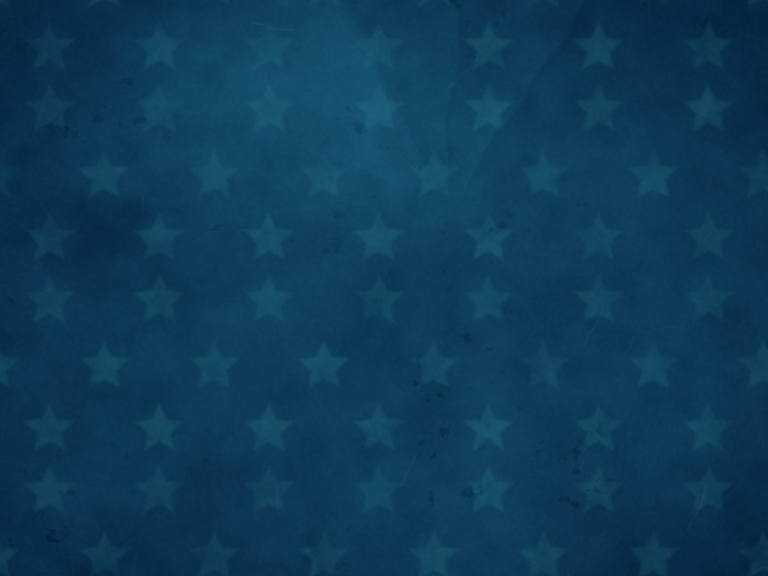
Reproduce this pattern procedurally as a Shadertoy shader.

```glsl
// Faint teal stars on worn navy paper. Three staggered rows repeat downwards
// as distance-function stars; value noise, radial folds, spots, scratches and
// a vignette age the surface. Lengths are fractions of the canvas height.

#define COLUMN_STEP 0.1906
#define BLOCK_STEP  0.331
#define FIRST_STAR  vec2(0.086, 0.9167)
#define STAR_RADIUS 0.044
#define STAR_INNER  0.50
#define STAR_SOFT   0.0045
#define STAR_TINT   vec3(0.030, 0.062, 0.045)
#define DARK_BLUE   vec3(0.032, 0.180, 0.295)
#define LIGHT_BLUE  vec3(0.085, 0.318, 0.435)
#define FOLD_CENTER vec2(0.79, 0.63)
#define SCRATCHES   26

float hash(vec2 p) {
    vec3 q = fract(p.xyx * 0.1031);
    q += dot(q, q.yzx + 33.33);
    return fract((q.x + q.y) * q.z);
}

float noise(vec2 p) {
    vec2 i = floor(p), f = fract(p);
    f = f * f * (3.0 - 2.0 * f);
    return mix(mix(hash(i), hash(i + vec2(1, 0)), f.x),
               mix(hash(i + vec2(0, 1)), hash(i + 1.0), f.x), f.y);
}

float fbm(vec2 p) {
    float sum = 0.0, amp = 0.5;
    for (int i = 0; i < 5; i++) {
        sum += amp * noise(p);
        p = mat2(1.6, 1.2, -1.2, 1.6) * p + 17.3;
        amp *= 0.5;
    }
    return sum;
}

// Signed distance to an upright five-pointed star
float starDistance(vec2 p, float radius, float inner) {
    const vec2 k = vec2(0.80902, -0.58779);
    p.x = abs(p.x);
    p -= 2.0 * max(dot(k, p), 0.0) * k;
    p -= 2.0 * max(dot(vec2(-k.x, k.y), p), 0.0) * vec2(-k.x, k.y);
    p.x = abs(p.x);
    p.y -= radius;
    vec2 edge = inner * vec2(-k.y, k.x) - vec2(0, 1);
    float h = clamp(dot(p, edge) / dot(edge, edge), 0.0, radius);
    return length(p - edge * h) * sign(p.y * edge.x - p.x * edge.y);
}

// Two aligned rows, then one shifted by half a column
float starField(vec2 p) {
    vec2 cellSize = vec2(COLUMN_STEP, BLOCK_STEP);
    float mask = 0.0;
    for (int row = 0; row < 3; row++) {
        vec2 start = FIRST_STAR - vec2(0, 0.1076 * float(row));
        if (row == 2) start += vec2(0.5 * COLUMN_STEP, -0.007);
        vec2 cell = floor((p - start) / cellSize + 0.5);
        float d = starDistance(p - start - cell * cellSize, STAR_RADIUS, STAR_INNER);
        float strength = mix(0.72, 1.05, hash(cell + 31.0 * float(row + 1)));
        mask = max(mask, strength * smoothstep(STAR_SOFT, -STAR_SOFT, d));
    }
    return mask;
}

// Paper is lit before the fold angle and shaded after it
float fold(float angle, float at) {
    float a = angle - at;
    return mix(0.6, -1.0, smoothstep(-0.02, 0.02, a)) * exp(-7.0 * abs(a));
}

float blob(vec2 p, vec2 center, vec2 size) {
    vec2 d = (p - center) / size;
    return exp(-dot(d, d));
}

float scratches(vec2 p) {
    float mask = 0.0;
    for (int i = 0; i < SCRATCHES; i++) {
        float id = float(i) + 1.0;
        vec2 center = vec2(1.333 * hash(vec2(id, 3.0)), hash(vec2(id, 8.0)));
        float angle = 6.2832 * hash(vec2(id, 14.0));
        float halfLength = mix(0.006, 0.04, hash(vec2(id, 21.0)));
        vec2 dir = vec2(cos(angle), sin(angle)), d = p - center;
        float along = dot(d, dir);
        d -= dir * clamp(along, -halfLength, halfLength);
        mask += smoothstep(0.0022, 0.0, length(d)) * hash(vec2(id, 30.0));
    }
    return mask;
}

void mainImage(out vec4 fragColor, in vec2 fragCoord) {
    vec2 p = fragCoord / iResolution.y;
    vec2 uv = fragCoord / iResolution.xy;
    float cloud = fbm(p * 4.0 + 5.0), detail = fbm(p * 22.0 + 9.0);
    vec2 warped = p + 0.05 * (vec2(cloud, fbm(p * 9.0 + 40.0)) - 0.48)
                    + 0.012 * (detail - 0.48);

    // Folds fan upwards from one point; weaker streaks run all round it
    vec2 d = warped - FOLD_CENTER;
    float r = length(d) + 0.001, angle = atan(d.x, d.y + 0.0001);
    float above = smoothstep(0.0, 0.13, d.y);
    float streak = noise(d / r * 7.0 + r * 2.0) - 0.5;
    float folds = above * (fold(angle, 0.0) + fold(angle, 0.53));

    // Broad light and stains
    float glow = blob(warped, vec2(0.57, 0.84), vec2(0.34, 0.26));
    glow *= 1.0 - 0.4 * above * smoothstep(-0.52, -0.43, angle);
    float tone = 0.34 + 0.62 * glow + 0.14 * folds + 0.17 * streak * smoothstep(0.0, 0.2, r);
    tone += 0.55 * (cloud - 0.48) + 0.4 * (detail - 0.48);
    tone -= 0.32 * blob(warped, vec2(0.18, 0.59), vec2(0.07, 0.06));
    tone += 0.16 * blob(warped, vec2(0.18, 0.18), vec2(0.11, 0.09));
    tone -= 0.60 * smoothstep(0.28, 0.76, length((uv - 0.5) * vec2(1.05, 0.9)));

    // Fine wear
    float patches = smoothstep(0.48, 0.66, fbm(p * 5.0 + 71.0));
    float spots = patches * smoothstep(0.66, 0.76, fbm(p * 48.0 + 12.0));
    tone += 0.13 * (noise(p * 210.0) - 0.5) - 0.32 * spots + 0.28 * scratches(warped);

    float wear = mix(0.65, 1.15, smoothstep(0.25, 0.7, fbm(p * 32.0 + 3.0)));
    float star = starField(p + 0.005 * (detail - 0.48)) * wear;
    vec3 color = mix(DARK_BLUE, LIGHT_BLUE, tone) + STAR_TINT * star * (1.0 - 0.35 * glow);
    fragColor = vec4(clamp(color, 0.0, 1.0), 1.0);
}
```
